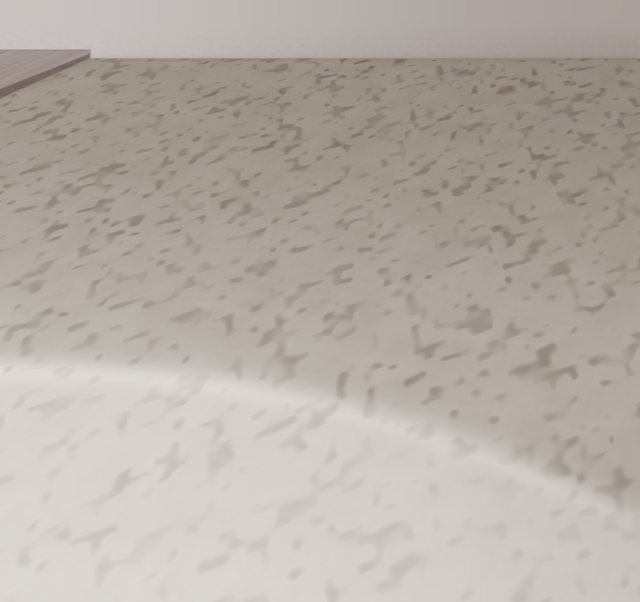
This texture is drawn by a Shadertoy shader. Its source:

```glsl
// Speckled pale floor meeting a wall, with a curved band of light and a board corner.
#define WALL_LINE 0.903
#define HORIZON 1.7
#define SPECK_FREQ vec2(65.0, 120.0)
#define SPECK_TILT 0.5
#define SPECK_DEPTH 0.10
#define BAND_WIDTH 0.018
#define BAND_GAIN 0.035
#define BOARD_END 0.141
#define SHADE vec3(0.52, 0.47, 0.42)
#define LIGHT vec3(0.88, 0.865, 0.85)

float hash(vec2 p) {
    return fract(sin(dot(p, vec2(127.1, 311.7))) * 43758.5453);
}

float noise(vec2 p) {
    vec2 i = floor(p), f = fract(p);
    f = f * f * (3.0 - 2.0 * f);
    return mix(mix(hash(i), hash(i + vec2(1, 0)), f.x),
               mix(hash(i + vec2(0, 1)), hash(i + vec2(1, 1)), f.x), f.y);
}

// Warm grey whose red channel equals the given tone
vec3 warmGrey(float tone) {
    return mix(SHADE, LIGHT, (tone - SHADE.r) / (LIGHT.r - SHADE.r));
}

// Height of the bright curve above the lower edge
float bandHeight(float x) {
    return 0.383 - 0.26 * pow(max(x, 0.0), 2.15);
}

float floorTone(vec2 uv) {
    float d = uv.y - bandHeight(uv.x);
    float upper = 0.735 - 0.115 * smoothstep(0.3, 0.9, uv.y) - 0.05 * uv.x;
    upper += 0.05 * exp(-max(d, 0.0) / 0.08) * (1.0 - uv.x);
    float lower = 0.852 - 0.05 * uv.y - 0.07 * uv.x * uv.x;
    float lit = 1.0 - smoothstep(-0.01, 0.04 + 0.03 * uv.x, d);
    float tone = mix(upper, lower, lit);
    float b = d / BAND_WIDTH;
    tone += BAND_GAIN * exp(-b * b) * (1.0 - 0.4 * uv.x);

    // Specks in perspective, leaning up to the right
    vec2 cell = SPECK_FREQ * vec2(uv.x - 0.5, 1.0) / (HORIZON - uv.y);
    cell.y -= SPECK_TILT * cell.x;
    cell += 0.7 * vec2(noise(cell * 0.6 + 31.0), noise(cell * 0.6 + 57.0));
    float speck = smoothstep(0.56, 0.98, noise(cell));
    float patches = 0.55 + 0.7 * noise(cell * 0.22 + 9.0);
    float mottle = noise(cell * 0.45 + 80.0) - 0.5 + 0.5 * (noise(cell * 1.9) - 0.5);
    float contrast = mix(1.0, 0.5, lit);
    tone += contrast * (0.022 * mottle - SPECK_DEPTH * speck * patches + 0.012);
    return tone;
}

vec3 wallColor(vec2 uv) {
    float tone = mix(0.785, 0.665, smoothstep(0.0, 1.0, uv.x));
    tone -= 0.035 * uv.x * (1.0 - smoothstep(WALL_LINE, 0.97, uv.y));
    float plaster = noise(uv * vec2(170.0, 200.0)) - 0.5;
    tone += 0.014 * plaster * (1.0 - smoothstep(0.91, 0.98, uv.y));
    return warmGrey(tone) + vec3(0.0, 0.0, 0.015);
}

void mainImage(out vec4 fragColor, in vec2 fragCoord) {
    vec2 uv = fragCoord / iResolution.xy;
    float soft = 1.2 / min(iResolution.y, 700.0);

    // Floor and wall with a thin contact shadow
    float seam = uv.y - WALL_LINE;
    vec3 color = warmGrey(floorTone(uv));
    color = mix(color, wallColor(uv), smoothstep(-soft, soft, seam));
    color -= 0.045 * exp(-abs(seam) / 0.004);

    // Board: dark front side, then its grained top
    float along = uv.x / BOARD_END;
    float inside = 1.0 - smoothstep(BOARD_END - soft, BOARD_END + soft, uv.x);
    inside *= 1.0 - smoothstep(0.917 - soft, 0.917 + soft, uv.y);
    float sideBottom = mix(0.836, 0.904, along);
    float topFront = mix(0.852, 0.911, along);
    color -= 0.04 * inside * exp(-abs(uv.y - sideBottom) / 0.006);
    vec3 side = vec3(0.44, 0.38, 0.36) + 0.04 * noise(uv * vec2(60.0, 300.0));
    color = mix(color, side, inside * smoothstep(-soft, soft, uv.y - sideBottom));
    float grain = noise(vec2(uv.x * 14.0, (uv.y - 0.43 * uv.x) * 260.0));
    vec3 top = vec3(0.60, 0.55, 0.53) + 0.05 * grain;
    color = mix(color, top, inside * smoothstep(-soft, soft, uv.y - topFront));

    fragColor = vec4(clamp(color, 0.0, 1.0), 1.0);
}
```
